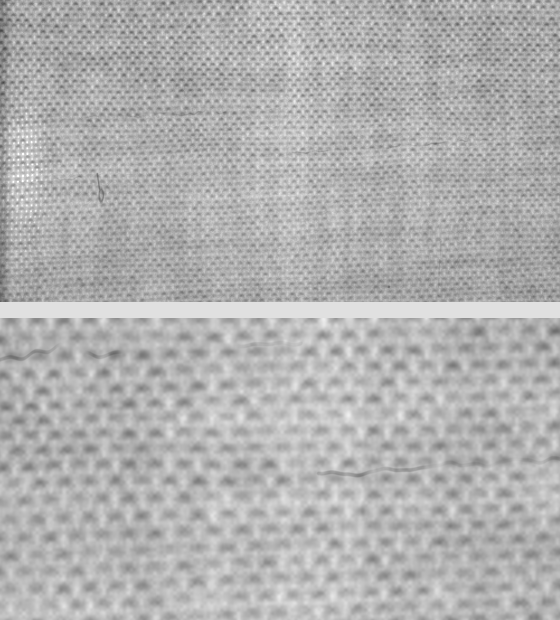
Top: the whole. Bottom: its middle third, enlarged.
Give the GLSL for this texture, as a Shadertoy shader.

```glsl
// Backlit grey plain-weave cloth with uneven threads, thin cracks and a stray fibre.

const vec2  REPEATS      = vec2(63.0, 53.0);   // hollows across, rows down
const float TILT_LOW     = 0.065;              // rise of rows over the width, at the bottom
const float TILT_HIGH    = 0.005;              // and at the top
const vec2  WOBBLE       = vec2(0.5, 0.6);     // thread wander, in repeats
const float BASE_GREY    = 0.672;
const float HOLLOW_DEPTH = 0.150;
const float CROWN_GAIN   = 0.095;
const float GAP_GAIN     = 0.07;
const float ROW_SHADE    = 0.020;
const float THREAD_TONE  = 0.065;
const float GRAIN        = 0.10;
const float CRACK_WIDTH  = 0.0020;
const float CRACK_DEPTH  = 0.15;
const float FIBRE_WIDTH  = 0.0018;
const float FIBRE_GREY   = 0.34;
const float TAU          = 6.28319;

float hash(vec2 p) {
    vec3 q = fract(vec3(p.xyx) * 0.1031);
    q += dot(q, q.yzx + 33.33);
    return fract((q.x + q.y) * q.z);
}

float noise(vec2 p) {
    vec2 i = floor(p), f = fract(p);
    f = f * f * (3.0 - 2.0 * f);
    return mix(mix(hash(i), hash(i + vec2(1, 0)), f.x),
               mix(hash(i + vec2(0, 1)), hash(i + vec2(1, 1)), f.x), f.y);
}

float bell(float x, float centre, float width) {
    float d = (x - centre) / width;
    return exp(-d * d);
}

float segment(vec2 p, vec2 a, vec2 b) {
    vec2 ab = b - a;
    return length(p - a - ab * clamp(dot(p - a, ab) / dot(ab, ab), 0.0, 1.0));
}

float stroke(float d, float width) {
    float soft = 1.0 / iResolution.y;
    return 1.0 - smoothstep(width - soft, width + soft, d);
}

// Broken, wandering dark line between two points
float crack(vec2 p, vec2 a, vec2 b) {
    p.y += 0.012 * (noise(vec2(p.x * 22.0, a.y * 90.0)) - 0.5);
    p.y += 0.008 * (noise(vec2(p.x * 70.0, a.y * 50.0)) - 0.5);
    float gaps = smoothstep(0.25, 0.75, noise(vec2(p.x * 30.0, a.x * 50.0)));
    return stroke(segment(p, a, b), CRACK_WIDTH) * gaps;
}

// Broad light and shade over the whole cloth
float lighting(vec2 uv) {
    float light = 0.05 * bell(uv.x, 0.53, 0.14) * (0.6 + 0.4 * bell(uv.y, 0.5, 0.4));
    light += 0.032 * bell(uv.x, 0.53, 0.02);
    light += 0.045 * bell(uv.x, 0.045, 0.03) * bell(uv.y, 0.43, 0.2);
    light -= 0.16 * (1.0 - smoothstep(0.0, 0.022, uv.x));
    light -= 0.035 * (1.0 - smoothstep(0.0, 0.35, uv.x)) * smoothstep(0.5, 1.0, uv.y);
    light -= 0.05 * (1.0 - smoothstep(0.0, 0.3, uv.y));
    light -= 0.022 * smoothstep(0.75, 1.0, uv.x);
    return light + 0.02 * (noise(uv * vec2(5.0, 4.0)) - 0.5);
}

// Staggered rows of wide, arched hollows
float hollowAt(vec2 t, float row) {
    float x = t.x + 0.5 * mod(row, 2.0);
    float vary = hash(vec2(floor(x), row) + 7.0);
    vec2 d = vec2(fract(x) - 0.5, t.y - row - 0.5);
    d.y += 1.6 * d.x * d.x + 0.2 * (vary - 0.5);
    vec2 e = d / vec2(0.30, 0.33);
    return exp(-dot(e, e)) * (0.45 + 1.0 * vary);
}

// Lit crowns between the hollows
float crownAt(vec2 t, float row) {
    float x = t.x + 0.5 * mod(row, 2.0) + 0.5;
    float vary = hash(vec2(floor(x), row) + 31.0);
    vec2 e = vec2(fract(x) - 0.5, t.y - row - 0.42) / vec2(0.18, 0.30);
    return exp(-dot(e, e)) * (0.2 + 1.5 * vary);
}

float weave(vec2 uv) {
    vec2 t = uv * REPEATS;
    t.y -= mix(TILT_LOW, TILT_HIGH, smoothstep(0.3, 1.0, uv.y)) * uv.x * REPEATS.y;
    t += WOBBLE * (vec2(noise(uv * vec2(12.0, 9.0)), noise(uv * vec2(8.0, 10.0) + 40.0)) - 0.5);
    float row = floor(t.y), hollow = 0.0, crown = 0.0;
    for (float k = -1.0; k < 1.5; k++) {
        hollow += hollowAt(t, row + k);
        crown += crownAt(t, row + k);
    }
    float contrast = mix(0.7, 1.15, smoothstep(0.15, 1.0, uv.y));
    float tone = (CROWN_GAIN * crown - HOLLOW_DEPTH * hollow) * contrast + 0.02;
    tone -= ROW_SHADE * cos(TAU * (t.y - 0.5));

    // Light through the gaps where threads cross
    vec2 gap = 0.5 + 0.5 * cos(TAU * t * vec2(2.0, 1.0));
    float glow = 0.6 + 3.5 * bell(uv.x, 0.045, 0.035) * bell(uv.y, 0.43, 0.22);
    tone += GAP_GAIN * pow(gap.x * gap.y, 2.0) * glow * (0.5 + noise(t * 1.3));

    // Each thread has its own shade, drifting along its length
    float warp = noise(vec2(t.x * 1.2, uv.y * 4.0)) - 0.5;
    float weft = noise(vec2(uv.x * 6.0, t.y * 0.7 + 60.0)) - 0.5;
    return tone + THREAD_TONE * (warp + weft);
}

void mainImage(out vec4 fragColor, in vec2 fragCoord) {
    vec2 uv = fragCoord / iResolution.xy;
    vec2 p = fragCoord / iResolution.y;
    float grey = BASE_GREY + lighting(uv) + weave(uv);
    grey += GRAIN * (0.6 * noise(p * 270.0) + 0.4 * noise(p * 140.0 + 9.0) - 0.5);

    // Cracks along the weft and down one warp thread
    float cracks = crack(p, vec2(0.97, 0.495), vec2(1.68, 0.54));
    cracks = max(cracks, 0.7 * crack(p, vec2(0.28, 0.61), vec2(0.95, 0.64)));
    cracks = max(cracks, 0.6 * crack(p, vec2(0.02, 0.40), vec2(0.27, 0.41)));
    cracks = max(cracks, 0.5 * crack(p, vec2(1.45, 0.02), vec2(1.46, 0.2)));
    grey -= CRACK_DEPTH * cracks;

    // Looped fibre and a small speck
    vec2 q = (p - vec2(0.335, 0.353)) / vec2(0.007, 0.019);
    float loopLine = abs(length(q) - 1.0) * 0.007;
    float fibre = min(loopLine, segment(p, vec2(0.322, 0.425), vec2(0.331, 0.365)));
    float marks = max(stroke(fibre, FIBRE_WIDTH), stroke(length(p - vec2(1.288, 0.05)), 0.004));
    fragColor = vec4(vec3(clamp(mix(grey, FIBRE_GREY, 0.75 * marks), 0.0, 1.0)), 1.0);
}
```
